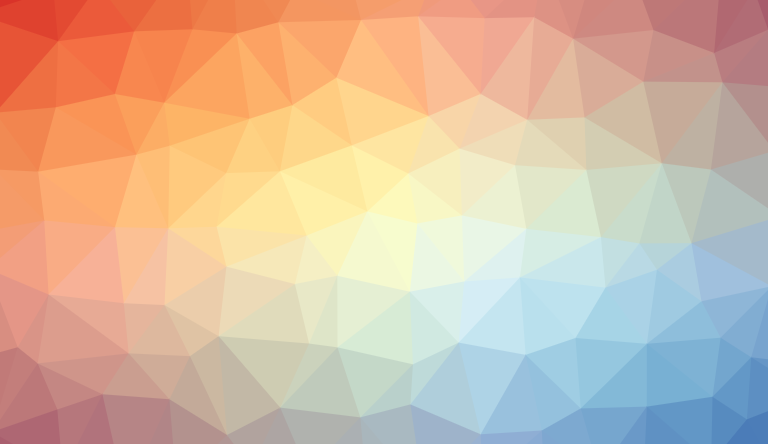
Give the GLSL for this background, as a WebGL 1 fragment shader.

```glsl
precision highp float;

uniform vec2 u_resolution;

const vec2 GRID = vec2(13.0, 7.05);         // cells across the canvas
const vec2 GRID_OFFSET = vec2(-0.03, 0.57); // position of the first node
const float JITTER = 0.68;

// Colour ramp from warm red through pale yellow to blue
vec3 ramp(float t) {
  float s = clamp(t, 0.0, 1.0) * 8.0;
  vec3 c = vec3(0.843, 0.188, 0.153);
  c = mix(c, vec3(0.957, 0.427, 0.263), clamp(s, 0.0, 1.0));
  c = mix(c, vec3(0.992, 0.682, 0.380), clamp(s - 1.0, 0.0, 1.0));
  c = mix(c, vec3(0.996, 0.878, 0.565), clamp(s - 2.0, 0.0, 1.0));
  c = mix(c, vec3(1.000, 1.000, 0.749), clamp(s - 3.0, 0.0, 1.0));
  c = mix(c, vec3(0.878, 0.953, 0.973), clamp(s - 4.0, 0.0, 1.0));
  c = mix(c, vec3(0.671, 0.851, 0.914), clamp(s - 5.0, 0.0, 1.0));
  c = mix(c, vec3(0.455, 0.678, 0.820), clamp(s - 6.0, 0.0, 1.0));
  return mix(c, vec3(0.271, 0.459, 0.706), clamp(s - 7.0, 0.0, 1.0));
}

// Cube-root XYZ space, in which colours blend as they do in Lab
vec3 toPerceptual(vec3 rgb) {
  mat3 rgbToXyz = mat3(0.4339, 0.2126, 0.0177,
                       0.3762, 0.7152, 0.1095,
                       0.1899, 0.0722, 0.8728);
  return pow(rgbToXyz * pow(rgb, vec3(2.2)), vec3(1.0 / 3.0));
}

vec3 fromPerceptual(vec3 q) {
  mat3 xyzToRgb = mat3(3.0802, -0.9209, 0.0529,
                       -1.5372, 1.8758, -0.2040,
                       -0.5430, 0.0452, 1.1511);
  return pow(max(xyzToRgb * (q * q * q), 0.0), vec3(1.0 / 2.2));
}

// Equal blend of a horizontal and a vertical ramp
vec3 fieldColor(vec2 uv) {
  vec3 across = toPerceptual(ramp(uv.x));
  vec3 down = toPerceptual(ramp(uv.y));
  return fromPerceptual(0.5 * (across + down));
}

vec2 hash2(vec2 id) {
  vec2 k = vec2(dot(id, vec2(127.1, 311.7)), dot(id, vec2(269.5, 183.3)));
  return fract(sin(k) * 4375.85);
}

vec2 node(vec2 id) {
  return id + JITTER * (hash2(id) - 0.5);
}

float cross2(vec2 a, vec2 b) {
  return a.x * b.y - a.y * b.x;
}

// Delaunay test: opposite angles at b and d sum to less than a half turn
bool splitsAlongAC(vec2 a, vec2 b, vec2 c, vec2 d) {
  float sinSum = cross2(c - b, a - b) * dot(a - d, c - d)
               + dot(c - b, a - b) * cross2(a - d, c - d);
  return sinSum >= 0.0;
}

float edgeDistance(vec2 p, vec2 a, vec2 b) {
  return cross2(b - a, p - a) / length(b - a);
}

// Flat facet colour, premultiplied by its smooth coverage
vec4 facet(vec2 p, vec2 a, vec2 b, vec2 c, float pixel) {
  float inside = min(edgeDistance(p, a, b),
                 min(edgeDistance(p, b, c), edgeDistance(p, c, a)));
  float cover = clamp(inside / pixel + 0.5, 0.0, 1.0);
  if (cover <= 0.0) return vec4(0.0);
  vec2 center = ((a + b + c) / 3.0 + GRID_OFFSET) / GRID;
  return vec4(fieldColor(center), 1.0) * cover;
}

void main() {
  vec2 uv = gl_FragCoord.xy / u_resolution;
  uv.y = 1.0 - uv.y;
  vec2 p = uv * GRID - GRID_OFFSET;
  float pixel = GRID.x / u_resolution.x;

  // Gather the two facets of each nearby cell
  vec4 sum = vec4(0.0);
  for (int j = -1; j <= 1; j++) {
    for (int i = -1; i <= 1; i++) {
      vec2 id = floor(p) + vec2(float(i), float(j));
      vec2 a = node(id);
      vec2 b = node(id + vec2(1.0, 0.0));
      vec2 c = node(id + vec2(1.0, 1.0));
      vec2 d = node(id + vec2(0.0, 1.0));
      if (splitsAlongAC(a, b, c, d)) {
        sum += facet(p, a, b, c, pixel) + facet(p, a, c, d, pixel);
      } else {
        sum += facet(p, a, b, d, pixel) + facet(p, b, c, d, pixel);
      }
    }
  }
  gl_FragColor = vec4(sum.rgb / max(sum.a, 0.001), 1.0);
}
```
